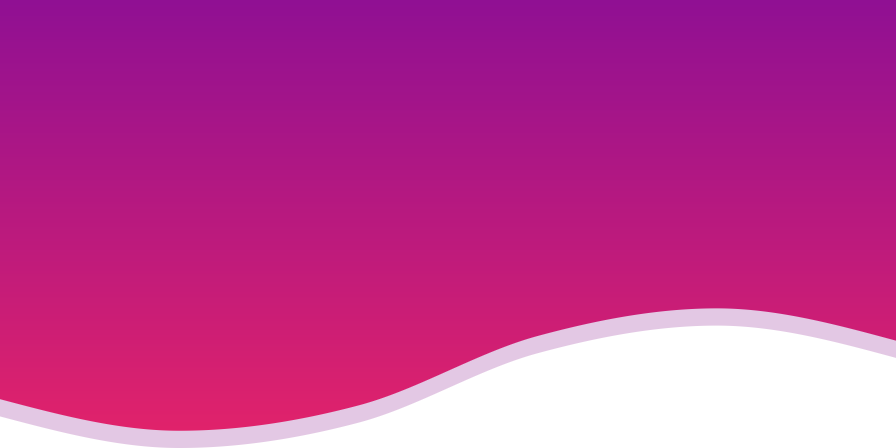
This background is drawn by a Shadertoy shader. Its source:

```glsl
// Violet to crimson gradient above a pale-edged white wave.

// Height of the wave crest: a cubic Hermite curve through evenly spaced knots.
float waveHeight(float x) {
    const float height[6] = float[6](0.109, 0.0385, 0.095, 0.25, 0.3117, 0.2396);
    const float slope[6] = float[6](-0.1058, 0.0, 0.1058, 0.1084, 0.0, -0.108);
    float u = clamp(x, 0.0, 1.0) * 5.0;
    int i = min(int(u), 4);
    float t = u - float(i);
    float s = 1.0 - t;
    return height[i] * (1.0 + 2.0 * t) * s * s + slope[i] * t * s * s
         + height[i + 1] * (3.0 - 2.0 * t) * t * t - slope[i + 1] * t * t * s;
}

// Smooth coverage of the region below an edge.
float below(float edgeDistance) {
    return clamp(0.5 - edgeDistance * iResolution.y, 0.0, 1.0);
}

void mainImage(out vec4 fragColor, in vec2 fragCoord) {
    vec2 uv = fragCoord / iResolution.xy;

    // Vertical background gradient
    vec3 crimson = vec3(0.893, 0.137, 0.412);
    vec3 violet = vec3(0.563, 0.062, 0.577);
    vec3 color = mix(crimson, violet, uv.y);

    // Vertical gap to the crest, corrected by its slope
    float crest = waveHeight(uv.x);
    float rise = (waveHeight(uv.x + 0.002) - waveHeight(uv.x - 0.002)) / 0.004;
    float steepness = length(vec2(1.0, rise * iResolution.y / iResolution.x));
    float gap = uv.y - crest;

    // Lilac band, then the white fill below it
    color = mix(color, vec3(0.89, 0.785, 0.893), below(gap / steepness));
    color = mix(color, vec3(1.0), below((gap + 0.0385) / steepness));

    fragColor = vec4(color, 1.0);
}
```
